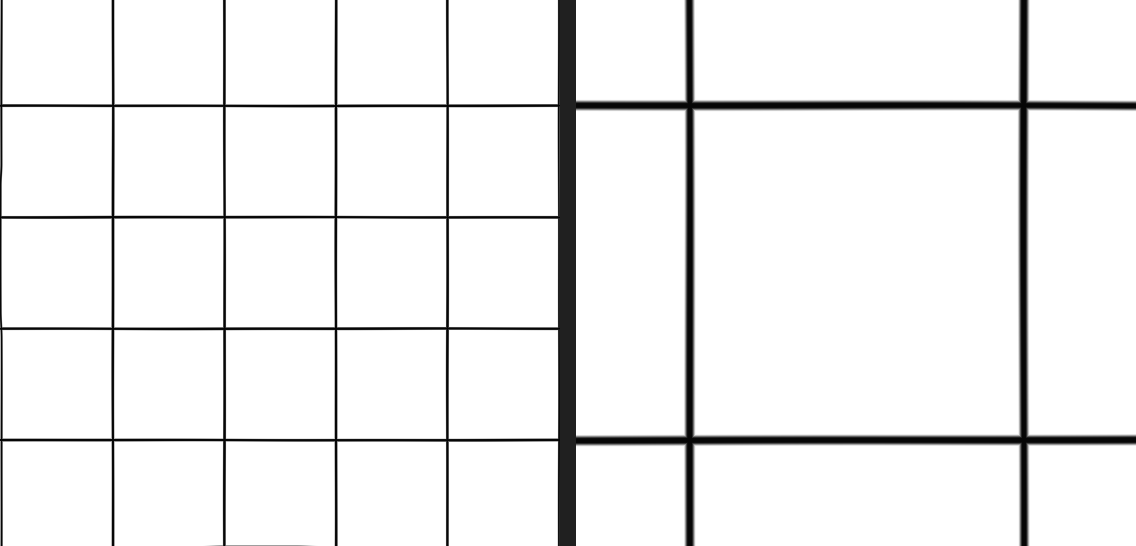
Left, the full canvas; right, a detail of the centre.
This pattern is drawn by a WebGL 2 fragment shader. Its source:

```glsl
#version 300 es
precision highp float;
// Black ruled grid on white: five columns closed by thin border lines,
// and four horizontal rules that leave cropped rows at top and bottom.
// Distance to the nearest rule, with layered sines for slight hand-drawn drift.

#define PITCH vec2(0.1991, 0.2041)   // rule spacing, share of the canvas
#define ORIGIN vec2(0.0027, 0.1939)  // first vertical and horizontal rule
#define HALF_WIDTH 0.00235           // half line width, share of canvas width
#define BORDER_THIN 0.75             // relative width of the outer verticals
#define DRIFT 0.0004                 // sideways wander of the rules
#define SOFTNESS 0.0014              // half width of the blurred edge
#define INK vec3(0.025)
#define PAPER vec3(1.0)

uniform vec2 u_resolution;
out vec4 fragColor;

// Slow wander along a rule; each id gets its own phase.
vec2 layeredSines(vec2 along, vec2 id) {
    return 0.65 * sin(along * 7.0 + id * 2.4)
         + 0.35 * sin(along * 19.0 + id * 4.1 + 1.3);
}

float softLine(float dist, float halfWidth, float soft) {
    return 1.0 - smoothstep(halfWidth - soft, halfWidth + soft, dist);
}

void main() {
    vec2 uv = gl_FragCoord.xy / u_resolution;
    vec2 toWidth = vec2(1.0, u_resolution.y / u_resolution.x);
    float soft = max(SOFTNESS, 0.7 / u_resolution.x);

    // Nearest vertical (x) and horizontal (y) rule
    vec2 id = round((uv - ORIGIN) / PITCH);
    vec2 offset = (uv - ORIGIN - id * PITCH) * toWidth;
    offset -= DRIFT * layeredSines(uv.yx, id);

    // The left border leans outward around mid height
    float leftBorder = 1.0 - step(0.5, id.x);
    float lean = smoothstep(0.38, 0.43, uv.y) * (1.0 - smoothstep(0.66, 0.70, uv.y));
    offset.x += 0.0015 * leftBorder * lean;

    // Slightly uneven widths, thinner at the borders
    vec2 halfWidth = HALF_WIDTH * (1.0 + 0.06 * layeredSines(uv.yx + 3.0, id + 5.0));
    float border = max(leftBorder, step(4.5, id.x));
    halfWidth.x *= mix(1.0, BORDER_THIN, border);

    float vertical = softLine(abs(offset.x), halfWidth.x, soft);
    float horizontal = softLine(abs(offset.y), halfWidth.y, soft);

    // Short trace of the next rule along the bottom edge
    float span = smoothstep(0.36, 0.40, uv.x) * (1.0 - smoothstep(0.53, 0.57, uv.x));
    float trace = 0.7 * span * softLine(uv.y * toWidth.y, 0.0010, soft);

    float ink = max(max(vertical, horizontal), trace);
    fragColor = vec4(mix(PAPER, INK, ink), 1.0);
}
```
